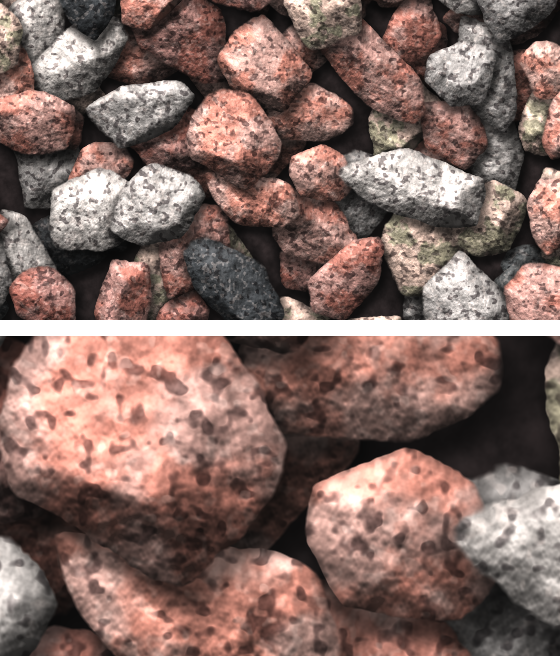
Top: the whole. Bottom: its middle third, enlarged.
A Shadertoy shader for this texture:

```glsl
float hash(vec2 p) {
    return fract(sin(dot(p, vec2(127.1, 311.7))) * 43758.5453);
}

float noise(vec2 p) {
    vec2 i = floor(p), f = fract(p);
    f = f * f * (3.0 - 2.0 * f);
    return mix(mix(hash(i), hash(i + vec2(1, 0)), f.x),
               mix(hash(i + vec2(0, 1)), hash(i + vec2(1, 1)), f.x), f.y);
}

float fbm(vec2 p) {
    float sum = 0.0, amp = 0.5;
    for (int i = 0; i < 4; i++) {
        sum += amp * noise(p);
        p = mat2(1.6, 1.2, -1.2, 1.6) * p + 7.3;
        amp *= 0.55;
    }
    return sum;
}

// Height of a faceted stone: soft minimum of tilted planes, zero at the outline
float stoneHeight(vec2 p, vec2 seed, out vec2 slope) {
    vec2 tilt = 0.8 * (vec2(hash(seed + 3.1), hash(seed + 5.7)) - vec2(0.5, 0.4));
    float total = exp(-22.0 * (0.36 - dot(p, tilt)));
    slope = tilt * total;
    for (int i = 0; i < 7; i++) {
        vec2 key = seed + float(i) * vec2(1.37, 2.91);
        float angle = (float(i) + 0.85 * hash(key)) * 0.8976;
        vec2 dir = vec2(cos(angle), sin(angle));
        float steep = mix(0.45, 1.4, hash(key + 11.3));
        float reach = mix(0.76, 1.08, hash(key + 23.9));
        float weight = exp(-22.0 * steep * (reach - dot(p, dir)));
        total += weight;
        slope += weight * steep * dir;
    }
    slope /= total;
    return -log(total) / 22.0;
}

// Mineral colour: a base rock, large stains, then crystal grains
vec3 rockColour(vec2 p, vec2 seed) {
    float kind = hash(seed + 41.3);
    float shade = hash(seed + 47.9);
    vec3 rock = mix(vec3(0.62, 0.44, 0.41), vec3(0.94, 0.74, 0.68), shade);
    if (kind > 0.64) rock = mix(vec3(0.60, 0.58, 0.57), vec3(0.90, 0.86, 0.83), shade);
    if (kind > 0.79) rock = mix(vec3(0.22, 0.23, 0.24), vec3(0.36, 0.37, 0.37), shade);
    if (kind > 0.87) rock = vec3(0.99, 0.84, 0.76);

    float pink = 1.0 - step(0.64, kind);
    float stain = smoothstep(0.42, 0.62, fbm(p * 13.0));
    rock = mix(rock, rock * mix(vec3(0.86), vec3(0.98, 0.82, 0.77), pink), stain);
    float lichen = smoothstep(0.52, 0.62, fbm(p * 17.0 + 31.0)) * step(0.87, kind);
    rock = mix(rock, vec3(0.52, 0.55, 0.42), 0.6 * lichen);

    vec2 q = mat2(0.8, 0.6, -0.6, 0.8) * p;
    float dark = smoothstep(0.54, 0.74, noise(q * 66.0 + 9.0) * 0.6 + noise(p * 130.0) * 0.4);
    float pale = smoothstep(0.54, 0.76, noise(q * 80.0 + 50.0) * 0.6 + noise(p * 150.0) * 0.4);
    rock *= 0.60 + 0.85 * fbm(p * 48.0);
    rock = mix(rock, rock * vec3(0.45, 0.43, 0.44), 0.85 * dark);
    return mix(rock, rock * 0.78 + vec3(0.31, 0.28, 0.265), 0.75 * pale);
}

void mainImage(out vec4 fragColor, in vec2 fragCoord) {
    vec2 uv = fragCoord / iResolution.y;
    vec3 light = normalize(vec3(-0.25, 0.68, 0.75));
    vec3 colour = vec3(0.14, 0.115, 0.115) * (0.5 + fbm(uv * 40.0));
    float cellSize = 0.30;

    // Paint three heaps of stones from the bottom up
    for (int layer = 0; layer < 3; layer++) {
        float depth = float(layer);
        vec2 grid = uv / cellSize + depth * vec2(0.43, 0.61) + 20.0;
        for (int k = 0; k < 9; k++) {
            vec2 cell = floor(grid) + vec2(k % 3 - 1, k / 3 - 1);
            vec2 seed = cell + depth * 57.0;
            vec2 jitter = vec2(hash(seed), hash(seed + 8.8)) - 0.5;
            vec2 offset = (grid - cell - 0.5 - 0.7 * jitter) * cellSize;

            float radius = mix(0.095, 0.170, hash(seed + 13.7));
            float longness = mix(1.0, 1.45, hash(seed + 17.2));
            vec2 stretch = vec2(longness, 1.0 / longness);
            float angle = 6.2832 * hash(seed + 29.4);
            mat2 turn = mat2(cos(angle), sin(angle), -sin(angle), cos(angle));
            vec2 local = offset * turn / (stretch * radius);
            if (length(local) > 2.1) continue;

            // Soft shadow cast on the stones beneath
            vec2 slope;
            vec2 shifted = (offset + vec2(-0.008, 0.020)) * turn / (stretch * radius);
            float shadow = smoothstep(-0.20, 0.10, stoneHeight(shifted, seed, slope));
            colour *= 1.0 - 0.72 * shadow;

            // Chipped outline
            vec2 grain = uv + 5.0 * vec2(hash(seed + 61.1), hash(seed + 67.3));
            local += 0.13 * (vec2(fbm(grain * 22.0), fbm(grain * 22.0 + 40.0)) - 0.45);
            float height = stoneHeight(local, seed, slope);
            float cover = smoothstep(0.0, 0.02 + 0.6 / (iResolution.y * radius), height);
            if (cover <= 0.0) continue;

            // Facet normal roughened by grain
            float bump = fbm(grain * 36.0);
            vec2 rough = bump - vec2(fbm((grain + vec2(0.004, 0)) * 36.0),
                                     fbm((grain + vec2(0, 0.004)) * 36.0));
            vec3 normal = normalize(vec3(turn * (slope / stretch) + 2.8 * rough, 1.0));
            float diffuse = max(dot(normal, light), 0.0);
            float rim = mix(0.68, 1.0, smoothstep(0.0, 0.12, height));
            vec3 lit = rockColour(grain, seed) * (0.20 + 1.12 * diffuse) * rim;
            lit += vec3(0.13, 0.12, 0.115) * pow(diffuse, 6.0);
            colour = mix(colour, lit * (0.84 + 0.08 * depth), cover);
        }
    }
    // Add a little haze so the gaps stay soft
    colour = 0.03 + 0.97 * colour;
    fragColor = vec4(clamp(colour, 0.0, 1.0), 1.0);
}
```
